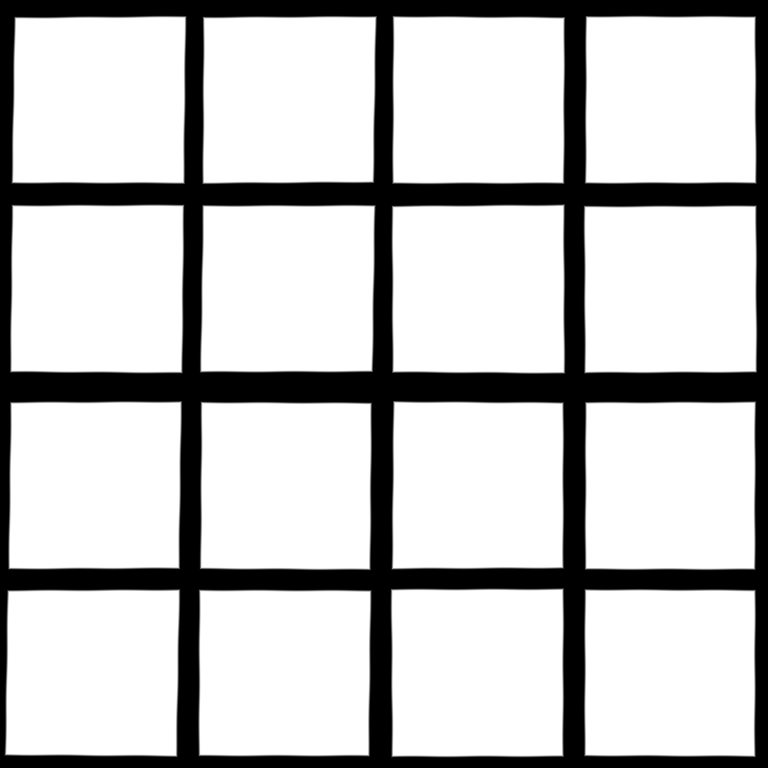
Reproduce this pattern procedurally as a Shadertoy shader.

```glsl
const float REPEATS = 4.0;
const vec2 HALF_SIZE = vec2(0.1110, 0.1081);   // half pane, in canvas units
const vec4 COLUMN_SHIFT = vec4(0.0, -0.0014, -0.0024, -0.0020);
const vec4 COLUMN_LEAN = vec4(0.0120, 0.0085, 0.0016, 0.0016);
const vec4 ROW_SHIFT = vec4(-0.0013, -0.0072, -0.0013, -0.0052);
const float SIZE_JITTER = 0.0008;
const float TILT_JITTER = 0.007;
const float WOBBLE = 0.0003;
const float WOBBLE_FREQUENCY = 65.0;
const float SOFTNESS = 0.0019;
const vec3 BAR_COLOR = vec3(0.0);
const vec3 PANE_COLOR = vec3(1.0);

float hash(vec2 p) {
    return fract(sin(dot(p, vec2(127.1, 311.7))) * 43758.5453);
}

// Signed distance to one hand-cut edge; across points outward.
float edgeDistance(float across, float along, float halfWidth, vec2 seed) {
    float size = (hash(seed) - 0.5) * 2.0 * SIZE_JITTER;
    float tilt = (hash(seed + 17.0) - 0.5) * 2.0 * TILT_JITTER;
    float phase = 6.2831853 * hash(seed + 41.0);
    float wobble = WOBBLE * sin(along * WOBBLE_FREQUENCY + phase);
    return across - halfWidth - size - tilt * along - wobble;
}

float paneDistance(vec2 p, vec2 cell) {
    vec2 seed = cell * 7.0;
    float right = edgeDistance(p.x, p.y, HALF_SIZE.x, seed + 1.0);
    float left = edgeDistance(-p.x, p.y, HALF_SIZE.x, seed + 2.0);
    float top = edgeDistance(p.y, p.x, HALF_SIZE.y, seed + 3.0);
    float bottom = edgeDistance(-p.y, p.x, HALF_SIZE.y, seed + 4.0);
    return max(max(left, right), max(top, bottom));
}

void mainImage(out vec4 fragColor, in vec2 fragCoord) {
    vec2 uv = fract(fragCoord / iResolution.xy);
    vec2 cell = floor(uv * REPEATS);
    ivec2 id = ivec2(cell);

    // Uneven row spacing and leaning columns; every seam lies inside a bar.
    vec2 center = (cell + 0.5) / REPEATS;
    center.x += COLUMN_SHIFT[id.x] + COLUMN_LEAN[id.x] * (uv.y - 0.5);
    center.y += ROW_SHIFT[id.y];

    float blur = max(SOFTNESS, 0.75 / min(iResolution.x, iResolution.y));
    float bar = smoothstep(-blur, blur, paneDistance(uv - center, cell));
    fragColor = vec4(mix(PANE_COLOR, BAR_COLOR, bar), 1.0);
}
```
